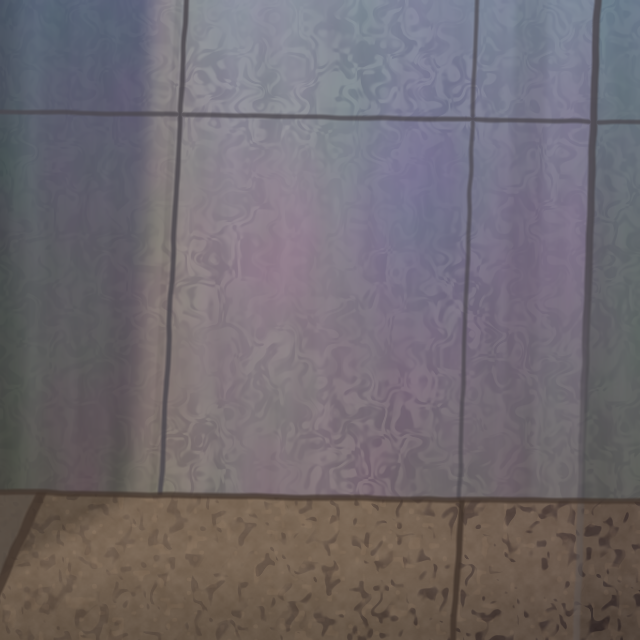
This texture is drawn by a three.js fragment shader. Its source:

```glsl
varying vec2 vUv;

#define GRAIN 0.065
#define STREAK 0.05
#define FLECK 0.11
#define GROUT_WIDTH 0.0036
#define GROUT_SOFT 0.0035
#define GROUT_COLOR vec3(0.29, 0.275, 0.30)
#define SEAM_COLOR vec3(0.25, 0.20, 0.17)

float hash(vec2 p) {
  return fract(sin(dot(p, vec2(127.1, 311.7))) * 43758.5453);
}

float noise(vec2 p) {
  vec2 i = floor(p), f = fract(p);
  f = f * f * (3.0 - 2.0 * f);
  return mix(mix(hash(i), hash(i + vec2(1, 0)), f.x),
             mix(hash(i + vec2(0, 1)), hash(i + vec2(1, 1)), f.x), f.y);
}

float fbm(vec2 p) {
  float sum = 0.0, amp = 0.5;
  for (int i = 0; i < 4; i++) {
    sum += amp * noise(p);
    p = p * 2.03 + 17.3;
    amp *= 0.5;
  }
  return sum;
}

// Soft band around a signed distance
float band(float d, float halfWidth) {
  return 1.0 - smoothstep(halfWidth - GROUT_SOFT * 0.5, halfWidth + GROUT_SOFT, abs(d));
}

// Vertical blend through bottom, middle and top colours
vec3 ramp(vec3 low, vec3 mid, vec3 high, float t) {
  return t < 0.5 ? mix(low, mid, t * 2.0) : mix(mid, high, t * 2.0 - 1.0);
}

// Short curled brush marks
float curls(vec2 p) {
  vec2 bend = vec2(noise(p * 42.0), noise(p * 42.0 + 31.0)) - 0.5;
  float n = noise(p * vec2(125.0, 85.0) + bend * 5.0);
  return smoothstep(0.2, 0.8, n) - 0.5;
}

vec3 wallColor(vec2 p, float leftJoint, float midJoint, float rightJoint) {
  float t = clamp((p.y - 0.22) / 0.78, 0.0, 1.0);
  vec3 shade = ramp(vec3(0.35, 0.325, 0.315), vec3(0.36, 0.36, 0.385), vec3(0.36, 0.39, 0.48), t);
  vec3 warm = ramp(vec3(0.49, 0.44, 0.42), vec3(0.52, 0.495, 0.475), vec3(0.55, 0.54, 0.56), t);
  vec3 panel = ramp(vec3(0.485, 0.45, 0.455), vec3(0.535, 0.51, 0.53), vec3(0.545, 0.56, 0.62), t);
  vec3 cool = ramp(vec3(0.43, 0.40, 0.41), vec3(0.465, 0.45, 0.51), vec3(0.485, 0.53, 0.60), t);
  vec3 teal = ramp(vec3(0.36, 0.345, 0.345), vec3(0.39, 0.40, 0.425), vec3(0.41, 0.50, 0.545), t);

  // Broad light from left to right
  vec3 c = mix(warm, panel, smoothstep(0.24, 0.37, p.x));
  c = mix(c, cool, smoothstep(0.43, 0.74, p.x));
  c = mix(c, teal, smoothstep(-0.002, 0.004, p.x - rightJoint));
  float shadowEdge = 0.195 + 0.045 * sqrt(t);
  c = mix(shade, c, smoothstep(-0.026, 0.026, p.x - shadowEdge));
  c *= mix(0.84, 1.0, smoothstep(0.0, 0.06, p.x));

  // Dim folds on the narrow panel and beside the left joint
  float fold = smoothstep(0.025, 0.04, p.x - midJoint - 0.03)
             * (1.0 - smoothstep(0.105, 0.12, p.x - midJoint));
  c *= 1.0 - 0.055 * fold;
  c *= 1.0 - 0.05 * band(p.x - leftJoint + 0.012, 0.004);

  // Pink, violet and green clouds with vertical streaks
  float tint = fbm(p * vec2(9.0, 5.0) + 4.0) - 0.47;
  c += tint * vec3(0.06, -0.045, 0.045);
  vec2 pinkOffset = (p - vec2(0.44, 0.66)) / vec2(0.08, 0.17);
  c += vec3(0.015, -0.012, 0.008) * exp(-dot(pinkOffset, pinkOffset));
  vec2 blueOffset = (p - vec2(0.64, 0.68)) / vec2(0.11, 0.17);
  c += vec3(-0.015, -0.01, 0.04) * exp(-dot(blueOffset, blueOffset));
  c += STREAK * (fbm(vec2(p.x * 38.0, p.y * 4.5)) - 0.47);

  // Marks are strongest over the lit middle
  float lit = smoothstep(0.2, 0.3, p.x) * (1.0 - 0.7 * smoothstep(0.7, 0.8, p.x));
  float patches = smoothstep(0.3, 0.65, fbm(p * 7.0 + 9.0));
  float marks = GRAIN * curls(p) * (0.25 + 0.75 * lit * patches);
  return c + marks * vec3(1.0, 1.02, 0.75);
}

vec3 floorColor(vec2 p, float rightJoint) {
  vec3 c = mix(vec3(0.455, 0.385, 0.32), vec3(0.405, 0.34, 0.295), smoothstep(0.5, 0.95, p.x));
  c *= mix(0.87, 1.04, smoothstep(0.0, 0.15, p.y));
  c *= 1.0 - 0.11 * smoothstep(-0.004, 0.006, p.x - rightJoint);
  // Corner shadow
  c *= 1.0 - 0.22 * smoothstep(-0.025, 0.025, p.y - 0.10 - 0.62 * p.x);
  // Stone grain: dark chips and pale grit
  float chips = smoothstep(0.62, 0.86, noise(p * vec2(105.0, 82.0) + 2.0 * noise(p * 45.0)));
  float density = 0.45 + 0.55 * smoothstep(0.2, 0.75, p.x);
  c -= FLECK * chips * density * vec3(1.0, 0.9, 0.65);
  c += 0.065 * (fbm(p * 75.0) - 0.45);
  c += 0.03 * smoothstep(0.7, 0.9, noise(p * 95.0 + 50.0)) * vec3(1.0, 0.8, 0.6);
  return c;
}

void main() {
  vec2 p = vUv;
  vec2 q = p + 0.0025 * (vec2(noise(p * 30.0), noise(p * 30.0 + 8.0)) - 0.5);
  float leftJoint = 0.2513 + 0.052 * (q.y - 0.232);
  float midJoint = 0.7174 + 0.0352 * (q.y - 0.223);
  float rightJoint = 0.9076 + 0.0335 * (q.y - 0.223);
  float baseY = 0.232 - 0.024 * q.x + 0.009 * q.x * q.x;
  float rowY = 0.8255 - 0.017 * q.x;

  // Wall and its grout
  vec3 wall = wallColor(p, leftJoint, midJoint, rightJoint);
  float grout = 0.75 * band(q.y - rowY, GROUT_WIDTH * 0.75);
  grout = max(grout, 0.85 * band(q.x - leftJoint, GROUT_WIDTH * 0.8));
  grout = max(grout, 0.7 * band(q.x - midJoint, GROUT_WIDTH * 0.65));
  grout = max(grout, mix(0.4, 0.85, smoothstep(0.25, 0.65, p.y)) * band(q.x - rightJoint, GROUT_WIDTH * 1.3));
  wall = mix(wall, GROUT_COLOR, grout);

  // Floor and its seams
  float floorRight = 0.901 + 0.03 * q.y;
  vec3 ground = floorColor(p, floorRight);
  float cornerSeam = (q.x - 0.458 * (q.y - 0.0885)) * 0.91;
  ground = mix(ground, vec3(0.34, 0.305, 0.275), 0.75 * (1.0 - smoothstep(-0.012, 0.0, cornerSeam)));
  ground = mix(ground, SEAM_COLOR, 0.75 * band(cornerSeam, GROUT_WIDTH * 1.8));
  ground = mix(ground, SEAM_COLOR, 0.85 * band(q.x - 0.707 - 0.07 * q.y, GROUT_WIDTH));
  ground = mix(ground, vec3(0.36, 0.33, 0.32), 0.6 * band(q.x - floorRight, GROUT_WIDTH * 1.2));

  // Join along the foot of the wall
  vec3 color = mix(ground, wall, smoothstep(-0.003, 0.003, q.y - baseY));
  color = mix(color, SEAM_COLOR, 0.72 * band(q.y - baseY, GROUT_WIDTH));
  gl_FragColor = vec4(clamp(color, 0.0, 1.0), 1.0);
}
```
